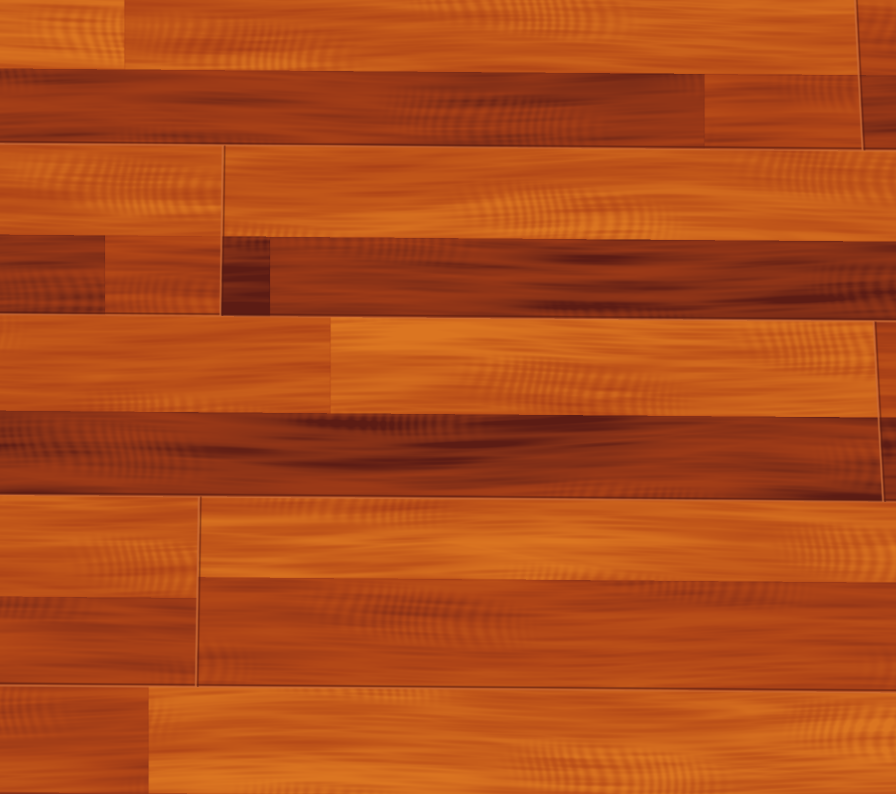
Give the GLSL for this texture, as a WebGL 2 fragment shader.

```glsl
#version 300 es
precision highp float;

uniform vec2 u_resolution;
out vec4 outColor;

// Wood tones from heartwood to sapwood
const vec3 WOOD[6] = vec3[6](
  vec3(0.36, 0.11, 0.08), vec3(0.50, 0.18, 0.09), vec3(0.60, 0.22, 0.09),
  vec3(0.69, 0.27, 0.09), vec3(0.76, 0.34, 0.10), vec3(0.86, 0.46, 0.13));
const vec3 BEVEL = vec3(0.80, 0.43, 0.22);
const vec3 GAP = vec3(0.33, 0.10, 0.06);

// Per lane: joint position, tone before it, tone after it, tone of next board
const vec4 LANE[10] = vec4[10](
  vec4(0.157, 0.86, 0.73, 0.60), vec4(0.887, 0.38, 0.56, 0.30),
  vec4(-1.0, 0.70, 0.70, 0.80), vec4(0.132, 0.32, 0.58, 0.28),
  vec4(0.416, 0.74, 0.84, 0.60), vec4(-1.0, 0.28, 0.28, 0.22),
  vec4(-1.0, 0.76, 0.76, 0.78), vec4(-1.0, 0.44, 0.44, 0.57),
  vec4(0.187, 0.62, 0.82, 0.80), vec4(-1.0, 0.35, 0.35, 0.30));
const float BOARD_END[5] = float[5](1.081, 0.279, 1.106, 0.2485, 1.16);
const float OFFCUT_END = 0.340;

vec2 hash2(vec2 p) {
  vec3 q = fract(p.xyx * vec3(0.1031, 0.1030, 0.0973));
  q += dot(q, q.yzx + 33.33);
  return fract((q.xx + q.yz) * q.zy);
}

vec3 woodRamp(float tone) {
  float k = clamp(tone, 0.0, 1.0) * 5.0;
  int i = min(int(k), 4);
  return mix(WOOD[i], WOOD[i + 1], k - float(i));
}

float line(float d, float halfWidth, float px) {
  return 1.0 - smoothstep(halfWidth - px, halfWidth + px, abs(d));
}

// Layered sines, each bending the next
float grain(vec2 p, float seed) {
  vec2 q = vec2(p.x * 2.4, p.y * 26.0) + seed * vec2(7.3, 3.1);
  float sum = 0.0, amp = 0.45;
  for (int i = 0; i < 6; i++) {
    q.y += 0.6 * sin(q.x * 1.3 + seed);
    sum += amp * sin(q.y + 1.4 * sin(q.x + float(i)));
    q = mat2(0.84, 0.54, -0.54, 0.84) * q * 1.65;
    amp *= 0.7;
  }
  return sum;
}

// Cellular noise: soft blots of random strength
float streaks(vec2 p) {
  vec2 cell = floor(p);
  float best = 0.0;
  for (int y = -1; y <= 1; y++)
    for (int x = -1; x <= 1; x++) {
      vec2 c = cell + vec2(x, y);
      float d = length(c + hash2(c) - p);
      best = max(best, hash2(c + 71.7).x * smoothstep(0.85, 0.0, d));
    }
  return best;
}

// Fine cross ripples in scattered patches
float ripple(vec2 p, float seed) {
  float patches = sin(p.x * 9.0 + seed * 5.0) * sin(p.y * 34.0 + p.x * 4.0 + seed);
  float wave = sin(p.x * 480.0 + 4.0 * sin(p.x * 37.0) + 2.5 * sin(p.y * 60.0 + seed));
  return smoothstep(0.1, 0.8, patches) * wave;
}

float pieceTone(vec2 p, float base, float seed) {
  float darkness = 1.0 - base;
  vec2 bent = p + vec2(0.0, 0.006 * sin(p.x * 8.0 + seed * 2.0));
  float wide = streaks(bent * vec2(4.0, 60.0) + seed * 13.0);
  float fine = streaks(bent * vec2(9.0, 190.0) + seed * 29.0);
  float tone = base + 0.13 * grain(p, seed) + 0.05 * ripple(p, seed);
  return tone + 0.11 - wide * (0.10 + 0.32 * darkness) - fine * 0.14;
}

vec3 floorColor(vec2 p, float px) {
  // Board rows, slightly tilted and widening downward
  float down = 1.0 - p.y - 0.0078 * p.x;
  float a = 0.2088, b = 0.0062;
  float v = 1.0 + (sqrt(a * a + 4.0 * b * (down - 0.181)) - a) / (2.0 * b);
  float row = clamp(floor(v), 0.0, 4.0);
  float f = v - row;
  float rowHeight = a + 2.0 * b * (v - 1.0);

  // Board end and the two lanes of each board
  float end = BOARD_END[int(row)];
  float lean = (f - 0.5) * rowHeight * 0.08;
  float endDist = p.x - end - lean * (end - 0.45);
  bool nextBoard = endDist > 0.0;
  float split = row == 3.0 && nextBoard ? 0.43 : 0.54;
  float lane = 2.0 * row + step(split, f);
  vec4 info = LANE[int(lane)];

  // Piece within the lane
  float joint = nextBoard ? (lane == 3.0 ? OFFCUT_END : -1.0) : info.x;
  bool afterJoint = p.x > joint;
  float base = nextBoard ? info.w : (afterJoint ? info.z : info.y);
  if (nextBoard && !afterJoint) base = 0.16;
  float seed = lane * 1.7 + (nextBoard ? 5.3 : 0.0) + (afterJoint ? 2.9 : 0.0);
  float tone = pieceTone(p, base, seed);
  tone -= 0.10 * line((f - split) * rowHeight, 0.001, px);
  tone -= 0.07 * line(p.x - joint, 0.0008, px);
  vec3 color = woodRamp(tone);

  // Seams: a dark gap beside a pale bevel
  float seamDist = (v - floor(v + 0.5)) * rowHeight;
  float worn = 0.65 + 0.2 * sin(p.x * 5.0 + row * 2.0);
  color = mix(color, GAP, 0.6 * line(seamDist + 0.0026, 0.0012, px));
  color = mix(color, BEVEL, worn * line(seamDist, 0.0012, px));
  color = mix(color, GAP, 0.55 * line(endDist - 0.0026, 0.001, px));
  return mix(color, BEVEL, 0.8 * line(endDist, 0.0011, px));
}

void main() {
  float px = 1.0 / u_resolution.y;
  vec3 sum = vec3(0.0);
  for (int i = 0; i < 4; i++) {
    vec2 offset = vec2(i % 2, i / 2) * 0.5 - 0.25;
    sum += floorColor((gl_FragCoord.xy + offset) * px, px);
  }
  outColor = vec4(sum * 0.25, 1.0);
}
```
